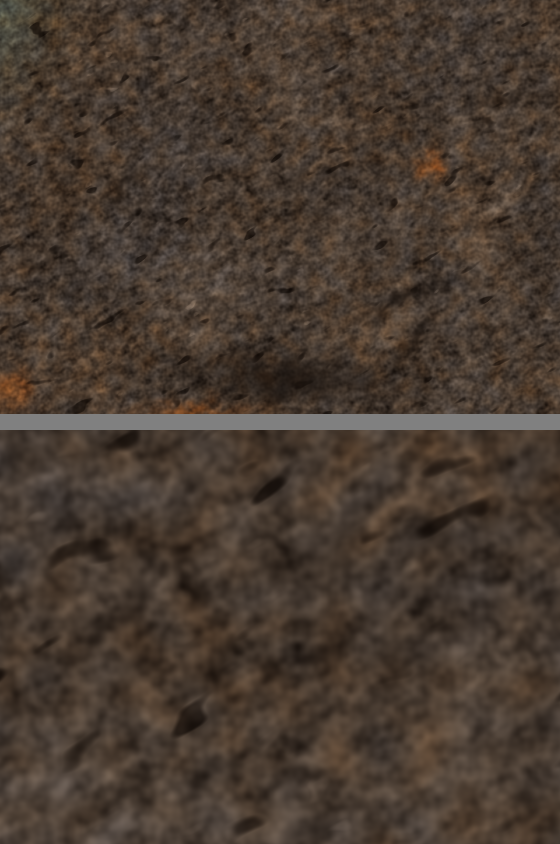
Top, the full canvas; bottom, a detail of the centre.
This texture is drawn by a Shadertoy shader. Its source:

```glsl
vec2 hash2(vec2 cell) {
    vec3 q = fract(cell.xyx * vec3(0.1031, 0.1030, 0.0973));
    q += dot(q, q.yzx + 33.33);
    return fract((q.xx + q.yz) * q.zy) * 2.0 - 1.0;
}

// Signed gradient noise
float noise(vec2 p) {
    vec2 i = floor(p), f = fract(p);
    vec2 u = f * f * f * (f * (f * 6.0 - 15.0) + 10.0);
    vec2 e = vec2(0.0, 1.0);
    float low = mix(dot(hash2(i), f), dot(hash2(i + e.yx), f - e.yx), u.x);
    float high = mix(dot(hash2(i + e), f - e), dot(hash2(i + e.yy), f - e.yy), u.x);
    return mix(low, high, u.y);
}

float fbm(vec2 p, int octaves) {
    float sum = 0.0, amp = 1.0;
    for (int i = 0; i < octaves; i++) {
        sum += amp * noise(p);
        p = mat2(1.6, 1.2, -1.2, 1.6) * p + 17.3;
        amp *= 0.6;
    }
    return sum;
}

vec2 turn(vec2 p, float angle) {
    float c = cos(angle), s = sin(angle);
    return vec2(c * p.x + s * p.y, c * p.y - s * p.x);
}

// Soft elliptical patch, one at its centre
float patchMask(vec2 p, vec2 centre, vec2 radius, float angle) {
    vec2 q = turn(p - centre, angle) / radius;
    return exp(-dot(q, q));
}

// Fine mineral grain, slightly stretched along the bedding
float grainTone(vec2 p, vec2 bed) {
    float tone = 0.08 * noise(p * 5.0 + 3.0) + 0.08 * noise(p * 15.0 + 8.0);
    tone += 0.13 * noise(bed * 36.0) + 0.14 * noise(bed * 70.0 + 21.0);
    return tone + 0.09 * noise(p * 118.0 + 40.0);
}

// Irregular scattered spots above a noise threshold
float spots(vec2 p, float threshold, float softness) {
    return smoothstep(threshold, threshold + softness, fbm(p, 2));
}

vec3 rockColor(float tone) {
    return max(vec3(1.13, 1.0, 0.87) * tone + vec3(0.02, 0.0, -0.01), 0.0);
}

vec3 tint(vec3 color, vec3 hue, float amount) {
    return color * mix(vec3(1.0), hue, clamp(amount, 0.0, 1.0));
}

void mainImage(out vec4 fragColor, in vec2 fragCoord) {
    vec2 p = fragCoord / iResolution.y;
    vec2 bed = turn(p, 0.5) * vec2(0.75, 1.1);
    vec2 warp = vec2(fbm(p * 13.0, 3), fbm(p * 13.0 + 50.0, 3));
    vec2 w = p + 0.045 * warp;

    // Pale crusts on the lower right
    float pale = patchMask(w, vec2(0.83, 0.44), vec2(0.11, 0.035), 1.07);
    pale += patchMask(w, vec2(1.23, 0.51), vec2(0.09, 0.035), 0.1);
    pale += patchMask(w, vec2(1.14, 0.41), vec2(0.05, 0.04), 0.0);
    pale += 0.7 * patchMask(w, vec2(0.97, 0.22), vec2(0.06, 0.03), 0.6);
    pale += 0.7 * patchMask(w, vec2(0.77, 0.18), vec2(0.08, 0.04), 0.4);
    pale += 0.6 * patchMask(w, vec2(0.47, 0.19), vec2(0.07, 0.05), 0.0);

    // Shadowed hollows and cracks
    float hollow = patchMask(w, vec2(0.70, 0.085), vec2(0.20, 0.055), -0.1);
    hollow += patchMask(w, vec2(0.97, 0.27), vec2(0.10, 0.018), 0.4);
    hollow += patchMask(w, vec2(1.01, 0.19), vec2(0.05, 0.018), 0.8);
    hollow += 0.8 * patchMask(w, vec2(0.30, 0.55), vec2(0.06, 0.014), 0.6);
    hollow += 0.8 * patchMask(w, vec2(1.21, 0.755), vec2(0.06, 0.012), 0.2);

    // Rusty stains and the grey-green corner
    float rust = patchMask(w, vec2(1.04, 0.595), vec2(0.035, 0.025), 0.2);
    rust += patchMask(w, vec2(0.02, 0.05), vec2(0.06, 0.05), 0.0);
    rust += patchMask(w, vec2(0.46, 0.005), vec2(0.12, 0.025), 0.0);
    float lichen = patchMask(p, vec2(0.0, 1.0), vec2(0.13, 0.22), -0.3);

    // Scattered pits and bright flecks
    float pits = spots(bed * vec2(19.0, 30.0) + 60.0, 0.34, 0.22);
    float flecks = spots(bed * vec2(34.0, 42.0) + 90.0, 0.36, 0.28);
    flecks *= smoothstep(-0.15, 0.3, noise(p * 6.0 + 70.0));

    float tone = 0.230 + grainTone(p, bed);
    tone += 0.10 * pale * (0.8 + 1.2 * noise(p * 32.0 + 12.0));
    tone += 0.09 * flecks + 0.07 * rust + 0.06 * lichen;
    tone *= 1.0 - 0.55 * pits;
    tone = mix(tone, 0.085 + 0.2 * (tone - 0.2), clamp(hollow, 0.0, 1.0) * 0.85);
    vec3 color = rockColor(max(tone, 0.045));

    // Hue drift between warm brown and cool grey
    float drift = 0.8 * noise(p * 4.0 + 31.0) + 0.9 * noise(p * 27.0 + 5.0);
    color = tint(color, vec3(1.12, 0.97, 0.78), drift * 1.3);
    color = tint(color, vec3(0.91, 1.0, 1.16), -drift * 1.3);
    color = tint(color, vec3(1.35, 0.95, 0.55), rust);
    color = tint(color, vec3(0.86, 1.02, 1.0), lichen);
    fragColor = vec4(clamp(color, 0.0, 1.0), 1.0);
}
```
